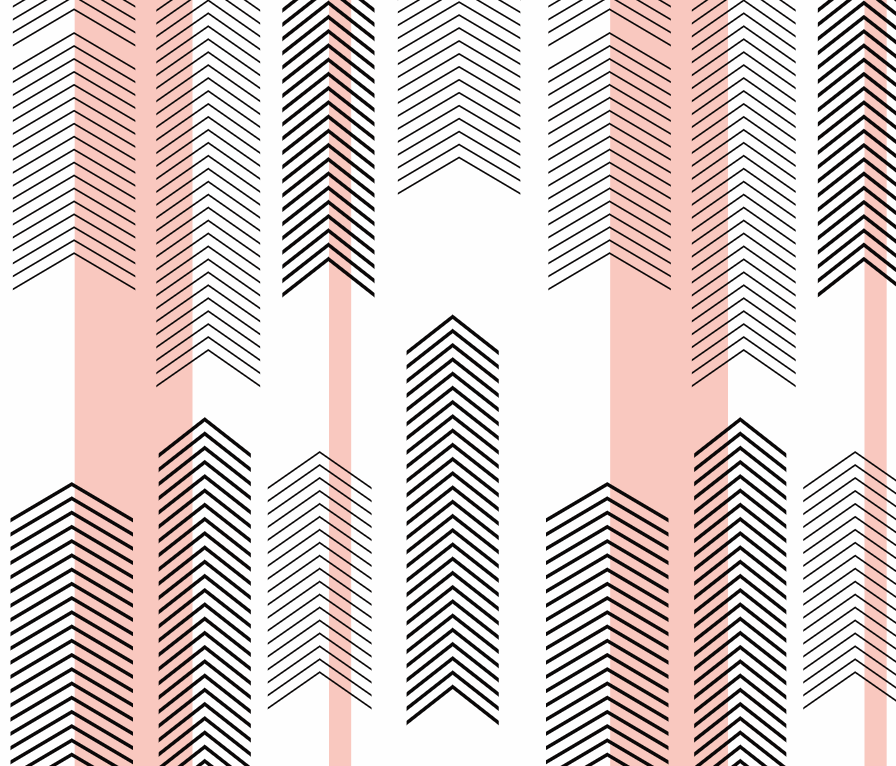
Reproduce this pattern procedurally as a Shadertoy shader.

```glsl
// Columns of stacked bold and thin chevrons over blush vertical stripes on white.

// Antialiased coverage of a signed distance, given the size of one pixel.
float coverage(float dist, float pixel) {
    return clamp(0.5 - dist / pixel, 0.0, 1.0);
}

// Vertical band between two x positions.
float stripe(float x, float left, float right, float pixel) {
    return coverage(abs(x - 0.5 * (left + right)) - 0.5 * (right - left), pixel);
}

// Stack of upward chevrons; column = (centre x, first apex y, count, half width).
float chevronStack(vec2 p, vec4 column, float pitch, float lineWidth, float pixel) {
    vec2 q = vec2(abs(p.x - column.x), p.y - column.y);
    float slope = 31.0 / column.w;
    float depth = q.y - slope * q.x;
    float index = clamp(round(depth / pitch), 0.0, column.z - 1.0);
    float dist = abs(depth - index * pitch) / sqrt(1.0 + slope * slope);
    return coverage(dist - 0.5 * lineWidth, pixel) * coverage(q.x - column.w, pixel);
}

void mainImage(out vec4 fragColor, in vec2 fragCoord) {
    // Canvas is 768 units wide, y runs down from the top edge.
    float pixel = 768.0 / iResolution.x;
    vec2 p = vec2(fragCoord.x, iResolution.y - fragCoord.y) * pixel;
    p.x = mod(p.x, 459.0);

    // Wide and narrow stripes
    float blush = max(stripe(p.x, 64.0, 165.0, pixel), stripe(p.x, 282.0, 301.0, pixel));
    vec3 color = mix(vec3(0.995), vec3(0.976, 0.784, 0.749), blush);

    // Thin stacks; the first column breaks into two near the top.
    vec4 thin[5] = vec4[5](
        vec4(63.5, -36.4, 5.0, 52.5),
        vec4(63.5, 28.3, 18.0, 52.5),
        vec4(178.5, -33.0, 31.0, 44.5),
        vec4(393.5, -31.5, 16.0, 52.5),
        vec4(274.0, 387.5, 18.0, 44.5));

    // Bold stacks
    vec4 bold[4] = vec4[4](
        vec4(281.5, -34.2, 22.0, 39.5),
        vec4(61.5, 415.0, 24.0, 52.5),
        vec4(175.5, 359.5, 28.0, 39.5),
        vec4(388.0, 271.5, 27.0, 39.5));

    float ink = 0.0;
    for (int i = 0; i < 5; i++) {
        ink = max(ink, chevronStack(p, thin[i], 11.1, 1.4, pixel));
    }
    for (int i = 0; i < 4; i++) {
        ink = max(ink, chevronStack(p, bold[i], 12.2, 3.0, pixel));
    }

    fragColor = vec4(mix(color, vec3(0.04, 0.03, 0.03), ink), 1.0);
}
```
